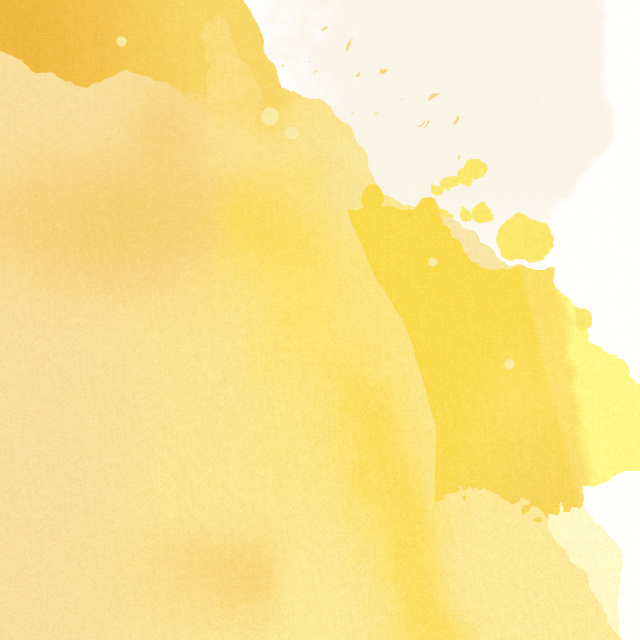
This background is drawn by a three.js fragment shader. Its source:

```glsl
// Layered watercolour: golden washes with torn edges spreading over white paper.
// Noise-warped ramps form the edges, soft glows the pigment pools,
// and loops scatter the drops and flecks.
varying vec2 vUv;

const vec3 PAPER = vec3(1., .998, .99);
const vec3 CREAM = vec3(.983, .958, .905);
const vec3 PEACH = vec3(.976, .872, .61);
const vec3 STRAW = vec3(.99, .912, .6);
const vec3 HONEY = vec3(.988, .885, .4);
const vec3 OCHRE = vec3(.94, .73, .25);
const vec3 AMBER = vec3(.96, .795, .4);
const vec3 GOLD = vec3(.98, .86, .3);
const vec3 LEMON = vec3(1., .97, .53);
const vec3 BEIGE = vec3(.974, .895, .67);
const float EDGE = .0016;
const float WARP = .022;
const float FRAY = .022;
const float GRAIN = .065;

float hash(vec2 p) {
  return fract(sin(dot(p, vec2(127.1, 311.7))) * 43758.5);
}

float noise(vec2 p) {
  vec2 i = floor(p), f = fract(p);
  f = f * f * (3. - 2. * f);
  return mix(mix(hash(i), hash(i + vec2(1, 0)), f.x),
             mix(hash(i + vec2(0, 1)), hash(i + 1.), f.x), f.y);
}

float fbm(vec2 p) {
  float sum = 0., amp = .5;
  for (int i = 0; i < 4; i++) {
    sum += amp * noise(p);
    p = p * 2.03 + 17.;
    amp *= .5;
  }
  return sum;
}

// Rises from 0 to 1 as v drops from a to b
float fall(float v, float a, float b) { return clamp((a - v) / (a - b), 0., 1.); }
float cover(float d) { return smoothstep(-EDGE, EDGE, d); }
float disc(vec2 p, float x, float y, float r) { return cover(r - length(p - vec2(x, y))); }
float bump(float v, float c, float r) { v = (v - c) / r; return exp(-v * v); }
float glow(vec2 p, float x, float y, float w, float h) { return bump(p.x, x, w) * bump(p.y, y, h); }

// Right limit of the whole wash at height y
float washEdge(float y) {
  return .384 + .052 * fall(y, 1., .86) + .064 * fall(y, .86, .845)
    + .047 * fall(y, .845, .8) + .039 * fall(y, .8, .71)
    + .114 * fall(y, .7, .665) + .09 * fall(y, .665, .588)
    + .08 * fall(y, .588, .578) + .055 * fall(y, .56, .48)
    + .055 * fall(y, .47, .44) + .05 * fall(y, .42, .38)
    - .12 * fall(y, .27, .243) + .06 * fall(y, .21, .14);
}

// Left limit of the saturated panel at height y
float panelEdge(float y) {
  return .54 + .046 * fall(y, .675, .57) + .052 * fall(y, .57, .48) + .042 * fall(y, .48, .34);
}

vec3 washColour(vec2 p, vec2 soft, vec2 torn) {
  // Soft pigment pools
  vec3 c = mix(PEACH, STRAW, smoothstep(.08, .5, soft.x + .15 * (.5 - soft.y)));
  c = mix(c, HONEY, .45 * glow(soft, .52, .42, .2, .3));
  c = mix(c, AMBER, .75 * glow(soft, .17, .66, .23, .1));
  c = mix(c, AMBER, .45 * glow(soft, .25, .79, .06, .1));
  c = mix(c, BEIGE, .5 * glow(soft, .52, .72, .07, .1));
  c = mix(c, GOLD, .7 * glow(soft, .41, .64, .075, .07));
  c = mix(c, HONEY, .7 * glow(soft, .48, .55, .11, .11));
  float spine = .55 + .1 * fall(p.y, .42, .16);
  c = mix(c, GOLD, .72 * bump(soft.x, spine, .055) * fall(soft.y, .5, .34));
  c = mix(c, AMBER, .55 * glow(soft, .37, .1, .13, .07) * fall(torn.x, .46, .41));

  // Dark upper wash, its torn lower rim softening to the right
  float rim = .915 - .049 * clamp(torn.x / .14, 0., 1.)
    + .025 * bump(torn.x, .2, .04) - .08 * smoothstep(.23, .44, torn.x);
  vec3 upper = mix(OCHRE, vec3(.976, .845, .41), smoothstep(.02, .36, soft.x));
  float blur = EDGE + .035 * smoothstep(.26, .34, p.x);
  c = mix(c, upper, smoothstep(-blur, blur, torn.y - rim) * (1. - .75 * smoothstep(.4, .46, soft.x)));
  for (float k = 0.; k < 4.; k++)
    c = mix(c, vec3(.98, .875, .53), .6 * disc(torn, .338 + .008 * k, .948 - .038 * k, .021 + .008 * k));

  // Saturated panel, folded band and lemon margin
  float roof = .678 - .095 * smoothstep(.66, .76, torn.x);
  float base = .215 + .03 * bump(torn.x, .75, .04) - .025 * bump(torn.x, .86, .03);
  base += .06 * (fbm(p * 55.) - .47);
  float side = mix(p.x, torn.x, .25) - panelEdge(p.y);
  vec3 tint = mix(GOLD, HONEY, .8 * glow(soft, .81, .36, .09, .12));
  tint = mix(tint, AMBER, .4 * glow(soft, .84, .23, .12, .07));
  tint = mix(tint, STRAW, .35 * smoothstep(-.006, .006, p.x - .815 - .09 * fall(p.y, .57, .22)));
  float margin = torn.x - .875 - .04 * fall(p.y, .56, .25);
  tint = mix(tint, LEMON, smoothstep(-.012, .012, margin));
  c = mix(c, BEIGE, .8 * cover(torn.y - roof) * smoothstep(.66, .69, p.x));
  c = mix(c, tint, cover(min(side, min(roof - torn.y, torn.y - base))));

  // Pale fringe at the lower right
  float fringe = cover(torn.x - .86 - .11 * fall(torn.y, .17, 0.)) * cover(base - torn.y);
  return mix(c, mix(PAPER, LEMON, .4), .85 * fringe);
}

void main() {
  vec2 p = vUv;
  vec2 drift = vec2(fbm(p * 8.), fbm(p * 8. + 31.)) - .47;
  vec2 fray = vec2(fbm(p * 38.), fbm(p * 38. + 53.)) - .47;
  vec2 torn = p + WARP * drift + FRAY * fray;
  vec2 soft = p + 5. * WARP * drift + FRAY * fray;

  // Paper with a cream veil, then the wash
  float veil = .945 + .02 * bump(torn.y, .81, .04) - .1 * fall(torn.y, .78, .64);
  veil = smoothstep(-.008, .008, veil - torn.x);
  vec3 c = mix(PAPER, CREAM, veil * smoothstep(.54, .74, soft.y) * smoothstep(.36, .54, soft.x + .2 * fray.y));
  c = mix(c, washColour(p, soft, torn), cover(washEdge(torn.y) - torn.x));

  // Large drops and a rising arc of small ones
  float drops = max(disc(torn, .805, .63, .034), disc(torn, .828, .625, .033));
  drops = max(drops, disc(torn, .911, .502, .018));
  for (float k = 0.; k < 4.; k++) {
    drops = max(drops, disc(torn, .745 - .019 * k, .741 - .012 * k, .016 - .002 * k));
    drops = max(drops, disc(torn, .749 - .025 * k, .67, .015 - .005 * k));
  }
  c = mix(c, vec3(.985, .91, .43), drops);
  c = mix(c, GOLD, max(disc(torn, .58, .692, .019), disc(torn, .67, .668, .025)));

  // Slanted flecks and pale spots
  for (float k = 0.; k < 16.; k++) {
    vec2 r = vec2(hash(vec2(k, 1)), hash(vec2(k, 2)));
    vec2 q = torn - mix(vec2(.46, .93), vec2(.7, .78), k / 15.) - .09 * (r - .5);
    q = vec2(.4 * (q.x + q.y), q.y - q.x);
    c = mix(c, AMBER, .75 * cover(.001 + .005 * r.x * r.y - length(q)));
  }
  float spots = max(disc(p, .19, .935, .008), disc(p, .422, .818, .014));
  spots = max(spots, max(disc(p, .457, .792, .01), disc(p, .676, .591, .007)));
  c = mix(c, vec3(.99, .93, .68), .85 * max(spots, disc(p, .796, .431, .008)));

  // Paper tooth, faint on bare paper
  float tooth = noise(p * 470.) + .4 * noise(p * 190.) + .2 * noise(p * vec2(240, 24)) - .8;
  c += GRAIN * mix(.25, 1., smoothstep(.02, .3, 1. - c.b)) * tooth * vec3(.3, .6, 1.2);
  gl_FragColor = vec4(clamp(c, 0., 1.), 1.);
}
```
